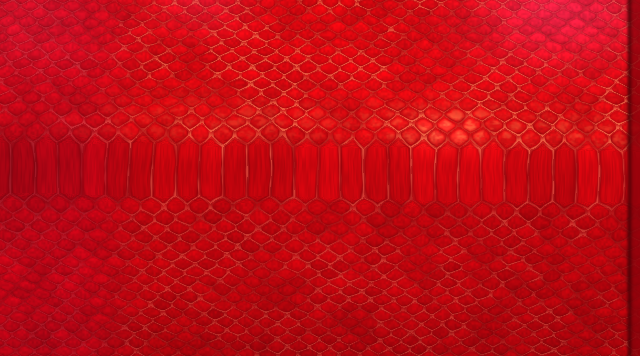
Reproduce this texture procedurally as a WebGL 1 fragment shader.

```glsl
precision highp float;
// Glossy red snakeskin: a belt of tall belly plates between fields of shrinking scales.
uniform vec2 u_resolution;

// Layout, in units of canvas height
const float BELT_Y = 0.530;
const float BELT_TILT = -0.016;
const float BELT_HALF = 0.070;
const float PLATE_X = 0.925;
const float PLATE_PERIOD = 0.0662;
const float SCALE_PERIOD = 0.0570;
const float ROW_FAR = 0.0225;
const float ROW_ABOVE = 0.062;
const float ROW_BELOW = 0.050;
const float ROW_FALLOFF = 0.080;
const float BELT_SPAN = 0.25;
const float JITTER = 0.15;
const float ROUNDING = 0.90;
const float LINE_WIDTH = 0.20;

// Colours
const vec3 DEEP = vec3(0.685, 0.012, 0.045);
const vec3 RED = vec3(0.875, 0.028, 0.060);
const vec3 CRIMSON = vec3(0.735, 0.015, 0.105);
const vec3 PINK = vec3(0.97, 0.16, 0.33);
const vec3 GOLD = vec3(0.96, 0.44, 0.25);
const vec3 ROSE = vec3(0.93, 0.26, 0.33);
const vec3 SHADOW = vec3(0.42, 0.0, 0.035);

float hash(vec2 p) {
  vec3 h = fract(vec3(p.xyx) * 0.1031);
  h += dot(h, h.yzx + 33.33);
  return fract((h.x + h.y) * h.z);
}

float noise(vec2 p) {
  vec2 i = floor(p), f = fract(p);
  f = f * f * (3.0 - 2.0 * f);
  return mix(mix(hash(i), hash(i + vec2(1.0, 0.0)), f.x),
             mix(hash(i + vec2(0.0, 1.0)), hash(i + vec2(1.0, 1.0)), f.x), f.y);
}

float fbm(vec2 p) {
  return 0.55 * noise(p) + 0.3 * noise(p * 2.1 + 7.0) + 0.15 * noise(p * 4.3 + 19.0);
}

float glow(vec2 p, vec2 centre, vec2 radius) {
  vec2 d = (p - centre) / radius;
  return exp(-dot(d, d));
}

// Lattice position: x counts scales, y counts rows away from the belt
vec2 lattice(vec2 p, float side, float beyond, float inside) {
  float nearRow = side > 0.0 ? ROW_ABOVE : ROW_BELOW;
  float rows = beyond / ROW_FAR
    - (1.0 / ROW_FAR - 1.0 / nearRow) * ROW_FALLOFF * (1.0 - exp(-beyond / ROW_FALLOFF));
  float period = mix(PLATE_PERIOD, SCALE_PERIOD, smoothstep(0.0, 0.45, beyond));
  return vec2((p.x - PLATE_X) / period, side * (BELT_SPAN * inside + rows));
}

// Staggered cells: xy = offset from the site, z = border distance, w = cell hash
vec4 scales(vec2 q, float stretch, float radius) {
  float first = 9.0, second = 9.0, id = 0.0;
  vec2 local = vec2(0.0);
  for (int a = -1; a <= 1; a++) {
    float row = floor(q.y + 0.5) + float(a);
    float stagger = 0.5 * mod(row, 2.0);
    for (int b = -1; b <= 1; b++) {
      vec2 cell = vec2(floor(q.x - stagger + 0.5) + float(b), row);
      vec2 wobble = vec2(hash(cell + 51.0), hash(cell + 97.0)) - 0.5;
      vec2 d = q - cell - vec2(stagger, 0.0) - JITTER * wobble;
      float dist = length(d * vec2(2.0, stretch));
      if (dist < first) {
        second = first; first = dist;
        local = d; id = hash(cell + 131.0);
      } else second = min(second, dist);
    }
  }
  float border = min(second - first, max(2.0 * (radius - first), 0.0));
  return vec4(local, border, id);
}

void main() {
  vec2 p = gl_FragCoord.xy / u_resolution.y;
  float width = u_resolution.x / u_resolution.y;
  float pixel = 1.0 / u_resolution.y;

  // Gently warped sheet
  vec2 w = p + 0.014 * (vec2(fbm(p * 8.0), fbm(p * 8.0 + 40.0)) - 0.5);
  float height = w.y - BELT_Y - BELT_TILT * w.x;
  float side = height < 0.0 ? -1.0 : 1.0;
  float beyond = max(abs(height) - BELT_HALF, 0.0);
  float inside = min(abs(height) / BELT_HALF, 1.0);
  float belt = 1.0 - smoothstep(0.0, 0.022, beyond);
  float above = smoothstep(0.0, 0.12, height);
  vec2 q = lattice(w, side, beyond, inside);
  vec4 s = scales(q, mix(1.2, 1.55, belt), mix(ROUNDING, 2.0, belt));

  // Broad light and colour
  float cloud = fbm(p * 3.2 + 11.0) - 0.5;
  float left = 1.0 - smoothstep(0.18, 0.46, p.x);
  float light = 0.2 + 0.48 * above + 0.2 * belt * smoothstep(0.4, 1.2, p.x)
    + 0.3 * glow(p, vec2(1.25, 0.75), vec2(0.6, 0.25)) + 0.4 * cloud;
  vec3 col = mix(DEEP, RED, clamp(light, 0.0, 1.0));
  col = mix(col, CRIMSON, 0.6 * left);
  float sheen = 0.75 * glow(p, vec2(1.58, 0.97), vec2(0.24, 0.14))
    + 0.35 * glow(p, vec2(0.57, 1.0), vec2(0.13, 0.09))
    + 0.28 * glow(p, vec2(0.06, 0.95), vec2(0.28, 0.15));
  col = mix(col, PINK, min(sheen, 0.8));

  // Domed scales with fine creases
  float streak = noise(w * mix(vec2(170.0, 150.0), vec2(260.0, 28.0), belt));
  float dome = smoothstep(0.0, 0.9, s.z);
  col *= 0.94 + 0.08 * dome + 0.12 * (s.w - 0.5) + 0.16 * (streak - 0.5);
  col *= 1.0 + (1.0 - belt) * 0.13 * clamp(s.y, -0.6, 0.6);

  // Gilded patches on the glossy rows above the belt
  float gloss = glow(p, vec2(1.27, 0.64), vec2(0.24, 0.070))
    + 0.7 * glow(p, vec2(1.65, 0.60), vec2(0.18, 0.08))
    + 0.55 * glow(p, vec2(0.62, 0.66), vec2(0.36, 0.070));
  float fleck = smoothstep(0.36, 0.72, fbm(w * vec2(38.0, 55.0)));
  col = mix(col, GOLD, (1.0 - belt) * dome * gloss * (0.12 + 0.5 * fleck));
  col += vec3(0.14, 0.14, 0.10) * glow(p, vec2(1.25, 0.635), vec2(0.09, 0.045)) * dome;

  // Dark seams, then bright rims that catch light unevenly
  float seam = 1.0 - smoothstep(LINE_WIDTH, LINE_WIDTH + 0.26, s.z);
  col = mix(col, SHADOW, seam * mix(0.17, 0.30, belt));
  float soft = 45.0 * pixel;
  float thin = LINE_WIDTH * (0.55 + 0.8 * noise(w * 48.0));
  float rim = 1.0 - smoothstep(thin - soft, thin + soft, s.z);
  float lower = mix(0.32, 1.0, smoothstep(0.2, -0.2, s.y));
  float facing = mix(lower, mix(0.4, 1.0, smoothstep(-0.1, 0.1, s.x)), belt);
  float wear = smoothstep(0.28, 0.68, fbm(w * 11.0 + 3.0));
  float lit = mix(0.46, 0.70, above) + 0.08 * belt + 0.2 * gloss;
  lit *= mix(1.0, 0.6, left) * mix(0.35, 1.2, wear);
  vec3 rimColor = mix(GOLD, ROSE, clamp(0.25 + 0.6 * left + sheen + 0.2 * (1.0 - above), 0.0, 1.0));
  col = mix(col, rimColor, clamp(rim * facing * lit, 0.0, 0.9));

  // Dim left belt, lower margin and the folded right border
  col *= 1.0 - 0.16 * glow(p, vec2(0.0, 0.52), vec2(0.2, 0.12));
  col *= 1.0 - 0.07 * smoothstep(0.25, 0.0, p.y);
  float fold = smoothstep(width - 0.040, width - 0.026, p.x);
  col = mix(col, vec3(0.53, 0.005, 0.04), 0.75 * fold);
  col *= 1.0 - 0.35 * glow(p, vec2(width - 0.030, p.y), vec2(0.008, 1.0));
  gl_FragColor = vec4(clamp(col, 0.0, 1.0), 1.0);
}
```
